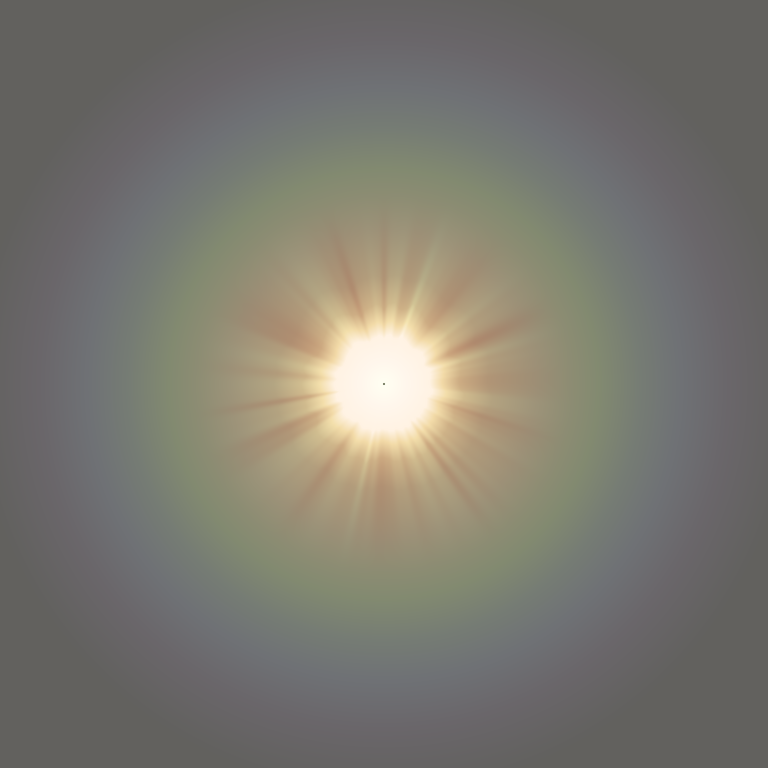
Write a Shadertoy shader that draws this background.

```glsl
// Draws a white-hot sun with fine reddish rays inside a soft rainbow halo on grey.

const float TAU = 6.2831853;

float hash(float n) {
    n = fract(n * 0.1031);
    n *= n + 33.33;
    return fract(n * (n + n));
}

// Smooth value noise around the circle, with a whole number of cells.
float angularNoise(float angle, float cells) {
    float x = fract(angle / TAU) * cells;
    float i = floor(x);
    return mix(hash(i + cells), hash(mod(i + 1.0, cells) + cells), smoothstep(0.0, 1.0, x - i));
}

float ramp(float a, float b, float x) {
    return clamp((x - a) / (b - a), 0.0, 1.0);
}

// Colour of the glow from the hot core out to the grey surroundings.
vec3 haloColor(float r) {
    vec3 c = mix(vec3(1.0, 1.0, 0.95), vec3(1.0, 0.965, 0.925), ramp(0.0, 0.03, r));
    c = mix(c, vec3(1.0, 0.95, 0.89), ramp(0.03, 0.062, r));
    c = mix(c, vec3(0.95, 0.86, 0.66), ramp(0.062, 0.08, r));
    c = mix(c, vec3(0.81, 0.71, 0.54), ramp(0.08, 0.103, r));
    c = mix(c, vec3(0.70, 0.62, 0.49), ramp(0.103, 0.14, r));
    c = mix(c, vec3(0.615, 0.57, 0.47), ramp(0.14, 0.20, r));
    c = mix(c, vec3(0.55, 0.55, 0.45), ramp(0.20, 0.245, r));
    c = mix(c, vec3(0.51, 0.54, 0.44), ramp(0.245, 0.28, r));
    c = mix(c, vec3(0.46, 0.485, 0.455), ramp(0.28, 0.335, r));
    c = mix(c, vec3(0.435, 0.445, 0.46), ramp(0.335, 0.385, r));
    c = mix(c, vec3(0.415, 0.40, 0.415), ramp(0.385, 0.45, r));
    return mix(c, vec3(0.383, 0.38, 0.37), ramp(0.45, 0.53, r));
}

// Main rays: angle and width in degrees, strength (negative is pale).
const vec3 RAYS[16] = vec3[16](
    vec3(5.0, 9.0, 0.5), vec3(25.0, 5.0, 1.0), vec3(52.0, 5.0, 0.6), vec3(70.0, 2.0, -0.7),
    vec3(90.0, 1.8, 0.7), vec3(108.0, 2.2, 0.8), vec3(128.0, 2.5, -0.5), vec3(154.0, 9.0, 0.9),
    vec3(178.0, 4.0, -0.8), vec3(189.5, 1.8, 1.0), vec3(205.0, 4.0, 0.7), vec3(237.0, 4.0, 0.5),
    vec3(257.0, 2.0, -0.9), vec3(270.0, 8.0, 0.6), vec3(306.0, 2.5, 0.7), vec3(342.0, 2.0, 0.9));

float rayStrength(float angle) {
    float sum = 0.0;
    for (int i = 0; i < 16; i++) {
        float offset = mod(degrees(angle) - RAYS[i].x + 180.0, 360.0) - 180.0;
        sum += RAYS[i].z * exp(-pow(offset / RAYS[i].y, 2.0));
    }
    // Fine streaks between the main rays.
    return sum + 0.8 * (angularNoise(angle, 47.0) - 0.5) + 0.6 * (angularNoise(angle, 101.0) - 0.5);
}

void mainImage(out vec4 fragColor, in vec2 fragCoord) {
    vec2 p = (fragCoord - 0.5 * iResolution.xy) / iResolution.y;
    float r = length(p);
    float ray = rayStrength(atan(p.y, p.x + 1e-6));

    // Rays nibble the rim of the core and then tint the glow around it.
    float rim = smoothstep(0.035, 0.07, r) * (1.0 - smoothstep(0.09, 0.20, r));
    vec3 color = haloColor(r * (1.0 + 0.09 * ray * rim));
    float tint = smoothstep(0.06, 0.11, r) * (1.0 - smoothstep(0.12, 0.26, r));
    color -= vec3(0.01, 0.06, 0.045) * ray * tint;

    // Tiny dark point in the middle.
    float dotMask = 1.0 - smoothstep(0.0008, 0.0022, r);
    color = mix(color, vec3(0.5, 0.52, 0.42), dotMask);

    fragColor = vec4(clamp(color, 0.0, 1.0), 1.0);
}
```
